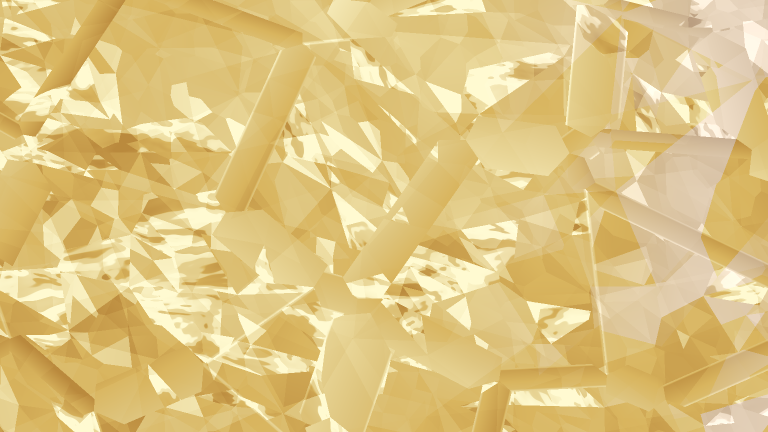
This background is drawn by a Shadertoy shader. Its source:

```glsl
#define SLAB_SCALE 2.5
#define SHARD_SCALE 4.2
#define CHIP_SCALE 9.0
#define STRIP_WIDTH 0.13
#define SHARD_CONTRAST 0.34
#define CHIP_CONTRAST 0.17
#define BASE_TONE 0.36
#define FOIL_AMOUNT 0.85
#define FOIL_GRAIN vec2(7.0, 17.0)
#define LILAC vec3(0.86, 0.79, 0.76)
#define LILAC_AMOUNT 0.75

struct Facet {
    vec2 home, neighbour;  // cells on both sides of the closest edge
    vec2 toHome;           // offset to the cell centre
    vec2 normal;           // direction across the edge
    float edge;            // distance to the edge
};

vec2 hash2(vec2 p) {
    vec3 q = fract(p.xyx * vec3(0.1031, 0.1030, 0.0973));
    q += dot(q, q.yzx + 33.33);
    return fract((q.xx + q.yz) * q.zy);
}

mat2 turn(float a) {
    return mat2(cos(a), sin(a), -sin(a), cos(a));
}

float gradientAt(vec2 cell, vec2 f) {
    float a = 6.2832 * hash2(cell).x;
    return dot(vec2(cos(a), sin(a)), f);
}

float gradientNoise(vec2 p) {
    vec2 i = floor(p), f = p - i, u = f * f * f * (f * (f * 6.0 - 15.0) + 10.0);
    vec2 e = vec2(1.0, 0.0);
    return mix(mix(gradientAt(i, f), gradientAt(i + e, f - e), u.x),
               mix(gradientAt(i + e.yx, f - e.yx), gradientAt(i + 1.0, f - 1.0), u.x), u.y);
}

// Voronoi cell cut into one facet per edge, like a gem
Facet cutFacet(vec2 p) {
    Facet f;
    vec2 base = floor(p);
    float nearest = 9.0;
    for (int j = -1; j <= 1; j++)
    for (int i = -1; i <= 1; i++) {
        vec2 cell = base + vec2(i, j), d = cell + hash2(cell) - p;
        if (dot(d, d) < nearest) {
            nearest = dot(d, d);
            f.home = cell;
            f.toHome = d;
        }
    }
    f.edge = 9.0;
    for (int j = -2; j <= 2; j++)
    for (int i = -2; i <= 2; i++) {
        if (i == 0 && j == 0) continue;
        vec2 cell = f.home + vec2(i, j), d = cell + hash2(cell) - p;
        vec2 n = normalize(d - f.toHome);
        float edge = dot(0.5 * (f.toHome + d), n);
        if (edge < f.edge) {
            f.edge = edge;
            f.neighbour = cell;
            f.normal = n;
        }
    }
    return f;
}

vec2 facetKey(Facet f) {
    return hash2(f.home * 3.0 + f.neighbour * 7.0 + 90.0);
}

// Flat random level plus a slight slope
float facetTone(Facet f) {
    vec2 key = facetKey(f);
    return key.x - 0.5 + 0.7 * dot(f.toHome, hash2(key * 91.0) - 0.5);
}

// Crumpled metal: hard-edged flakes along one direction
float foilTone(vec2 p) {
    vec2 q = p * FOIL_GRAIN;
    q += 0.6 * gradientNoise(q * 0.7 + 31.0);
    float n = gradientNoise(q) + 0.5 * gradientNoise(q * 2.3 + 7.0)
            + 0.25 * gradientNoise(q * 5.1 + 3.0);
    return 0.36 + 0.44 * smoothstep(-0.22, -0.16, n)
         + 0.24 * smoothstep(0.02, 0.07, n) - 0.4 * smoothstep(0.36, 0.4, n) + 0.2 * n;
}

float glowAt(vec2 p, vec2 centre, float tightness) {
    vec2 d = p - centre;
    return exp(-tightness * dot(d, d));
}

vec3 goldRamp(float t) {
    vec3 c = mix(vec3(0.73, 0.54, 0.24), vec3(0.85, 0.71, 0.37), clamp(t / 0.28, 0.0, 1.0));
    c = mix(c, vec3(0.87, 0.77, 0.49), clamp((t - 0.28) / 0.22, 0.0, 1.0));
    c = mix(c, vec3(0.92, 0.85, 0.61), clamp((t - 0.5) / 0.22, 0.0, 1.0));
    return mix(c, vec3(1.0, 0.98, 0.82), clamp((t - 0.72) / 0.28, 0.0, 1.0));
}

vec3 crystal(vec2 p) {
    // Large slabs joined by bevelled strips
    Facet slab = cutFacet(turn(0.35) * p * vec2(0.85, 1.1) * SLAB_SCALE + 4.3);
    vec2 joint = hash2(slab.home + slab.neighbour + 60.0);
    float width = STRIP_WIDTH * (0.35 + joint.x);
    bool strip = slab.edge < width && joint.y > 0.25;

    // Shards and chips turned differently in every slab
    vec2 key = strip ? joint : hash2(slab.home + 17.0);
    vec2 local = turn(0.5 + 1.6 * (key.x - 0.5)) * p;
    Facet shard = cutFacet(local * vec2(0.75, 1.35) * SHARD_SCALE + 20.0 * key);
    Facet chip = cutFacet(turn(0.9) * p * vec2(0.7, 1.2) * CHIP_SCALE + 11.0);
    Facet veil = cutFacet(turn(-0.6) * p * vec2(2.4, 4.0) + 37.0);

    float haze = 0.17 * glowAt(p, vec2(1.0, 0.95), 2.5) - 0.1 * glowAt(p, vec2(0.0, 0.2), 3.0);
    float tone = BASE_TONE + haze + 0.12 * facetTone(veil);
    if (strip) {
        float side = dot(slab.normal, vec2(0.4, 0.9)) > 0.0 ? 1.0 : -1.0;
        tone += 0.42 * (joint.x - 0.5) + 0.13 * side * slab.edge / width
              + 0.08 * facetTone(shard);
    } else {
        tone += SHARD_CONTRAST * facetTone(shard) + CHIP_CONTRAST * facetTone(chip);
    }

    // Foil shows through some shards, mostly low on the left
    float gleam = 0.1 + 0.6 * glowAt(p, vec2(0.6, 0.36), 6.0)
                + 0.35 * glowAt(p, vec2(0.15, 0.6), 9.0) + 0.3 * glowAt(p, vec2(1.6, 0.9), 12.0);
    float chance = FOIL_AMOUNT * gleam * (strip ? 0.35 : 1.0);
    if (facetKey(shard).y < chance)
        tone = foilTone(local) + 0.5 * facetTone(chip);
    else if (!strip && facetKey(chip).y < 0.3 * gleam)
        tone += 0.42;

    // Bright rims on a few joints
    float rim = smoothstep(0.014, 0.004, abs(slab.edge - (strip ? width : 0.0)));
    tone += 0.3 * rim * step(0.6, hash2(joint * 57.0).x);

    // Lilac reflections towards the right
    float lilac = smoothstep(1.0, 1.75, p.x) * smoothstep(0.35, 0.75, facetKey(veil).x
                + 0.35 * facetTone(shard));
    vec3 reflection = LILAC + 0.3 * (tone - 0.4);
    return mix(goldRamp(tone), reflection, LILAC_AMOUNT * lilac);
}

void mainImage(out vec4 fragColor, in vec2 fragCoord) {
    // Four samples per pixel smooth the facet edges
    vec3 sum = vec3(0.0);
    for (int k = 0; k < 4; k++) {
        vec2 jitter = vec2(k % 2, k / 2) * 0.5 - 0.25;
        sum += crystal((fragCoord + jitter) / iResolution.y);
    }
    fragColor = vec4(clamp(sum * 0.25, 0.0, 1.0), 1.0);
}
```
